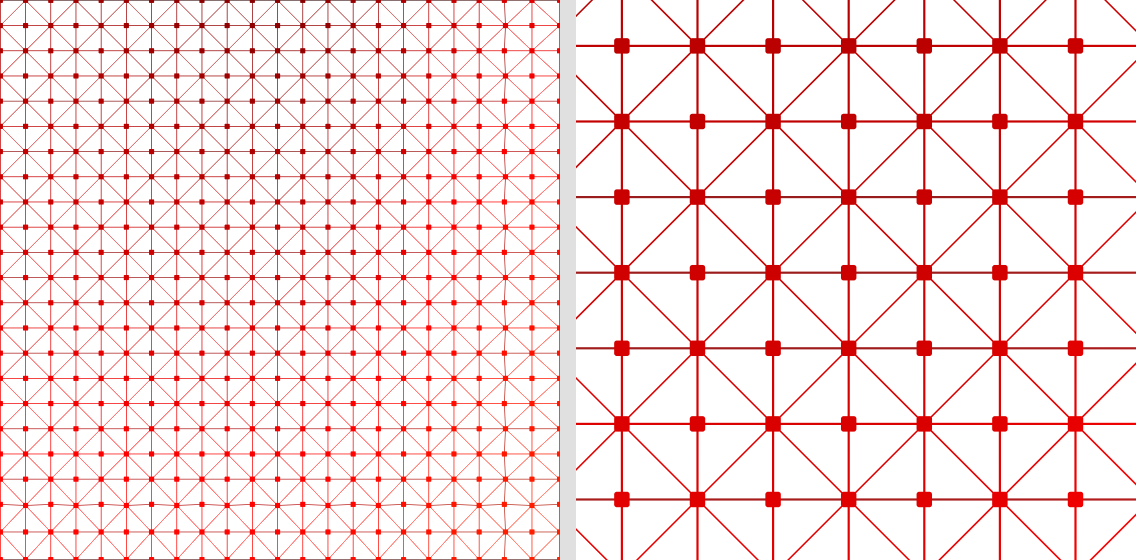
Left: the whole. Right: its middle third, enlarged.
Write a Shadertoy shader that draws this pattern.

```glsl
const float STEP = 0.045;          // node spacing, about 22.2 across
const float ORIGIN = 0.00065;      // centre of the first line
const float LAST_EVEN = 20.0;      // spacing widens after this line
const float LAST_LINE = 22.0;
const float LINE_HALF = 0.00065;
const float NODE_HALF = 0.0046;
const float NODE_ROUND = 0.0016;

const vec3 PAPER = vec3(1.0);
const vec3 SOOT = vec3(0.32, 0.27, 0.27);

float hash(vec2 p) {
    return fract(sin(dot(p, vec2(127.1, 311.7))) * 43758.5453);
}

float segmentDistance(vec2 p, vec2 a, vec2 b) {
    vec2 pa = p - a, ba = b - a;
    return length(pa - ba * clamp(dot(pa, ba) / dot(ba, ba), 0.0, 1.0));
}

float roundedBox(vec2 p, float halfSize, float radius) {
    vec2 q = abs(p) - halfSize + radius;
    return length(max(q, 0.0)) + min(max(q.x, q.y), 0.0) - radius;
}

// Share of a pixel covered by a line that may be thinner than it
float lineCoverage(float d, float halfWidth, float pixel) {
    return clamp(0.5 + (halfWidth - d) / pixel, 0.0, 1.0)
         - clamp(0.5 - (halfWidth + d) / pixel, 0.0, 1.0);
}

// Hubs are the nodes of odd parity; only they carry diagonals
float isHub(vec2 cell) {
    return mod(cell.x + cell.y, 2.0);
}

// Even grid with a small jog and stretch near the far edges
vec2 nodePosition(vec2 cell) {
    vec2 stretch = 0.0043 * max(cell - LAST_EVEN, 0.0);
    vec2 jog = 0.002 * isHub(cell) * vec2(equal(cell, vec2(LAST_EVEN)));
    return cell * STEP + ORIGIN + stretch + jog;
}

// Dark red at the top centre, orange red at the lower right
vec3 heatColour(vec2 p) {
    float heat = 0.53 + 0.55 * p.y
               + 0.36 * smoothstep(0.5, 1.0, p.x)
               + 0.13 * (1.0 - smoothstep(0.0, 0.5, p.x)) * (1.0 - p.y);
    return vec3(min(heat, 1.0), 0.3 * max(heat - 1.0, 0.0), 0.0);
}

// Some grid lines are sooty, the outer frame most of all
vec3 gridInk(vec2 p, float line, float axis) {
    float soot = 0.4 * step(0.75, hash(vec2(line, axis)));
    bool frame = line >= LAST_LINE || (line == 0.0 && axis == 1.0);
    return mix(heatColour(p), SOOT, frame ? 0.85 : soot);
}

vec3 drawLine(vec3 colour, vec3 ink, vec2 p, vec2 a, vec2 b, float halfWidth, float pixel) {
    return mix(colour, ink, lineCoverage(segmentDistance(p, a, b), halfWidth, pixel));
}

void mainImage(out vec4 fragColor, in vec2 fragCoord) {
    float pixel = 1.0 / iResolution.y;
    vec2 p = fragCoord * pixel;
    p.y = 1.0 - p.y;                // rows count down from the top

    vec2 base = floor(p / STEP);
    vec3 heat = heatColour(p);
    vec3 colour = PAPER;
    float nodeCover = 0.0;

    for (int j = -1; j <= 2; j++) {
        for (int i = -1; i <= 2; i++) {
            vec2 cell = base + vec2(i, j);
            vec2 node = nodePosition(cell);

            // Diagonals from hub to hub
            if (isHub(cell) > 0.5) {
                vec2 down = nodePosition(cell + vec2(1.0, 1.0));
                vec2 up = nodePosition(cell + vec2(1.0, -1.0));
                colour = drawLine(colour, heat, p, node, down, LINE_HALF * 0.72, pixel);
                colour = drawLine(colour, heat, p, node, up, LINE_HALF * 0.72, pixel);
            }

            // Grid edges
            vec2 right = nodePosition(cell + vec2(1.0, 0.0));
            vec2 below = nodePosition(cell + vec2(0.0, 1.0));
            colour = drawLine(colour, gridInk(p, cell.y, 1.0), p, node, right, LINE_HALF, pixel);
            colour = drawLine(colour, gridInk(p, cell.x, 0.0), p, node, below, LINE_HALF, pixel);

            // Rounded square node
            float d = roundedBox(p - node, NODE_HALF, NODE_ROUND);
            nodeCover = max(nodeCover, clamp(0.5 - d / pixel, 0.0, 1.0));
        }
    }

    fragColor = vec4(mix(colour, heat, nodeCover), 1.0);
}
```
